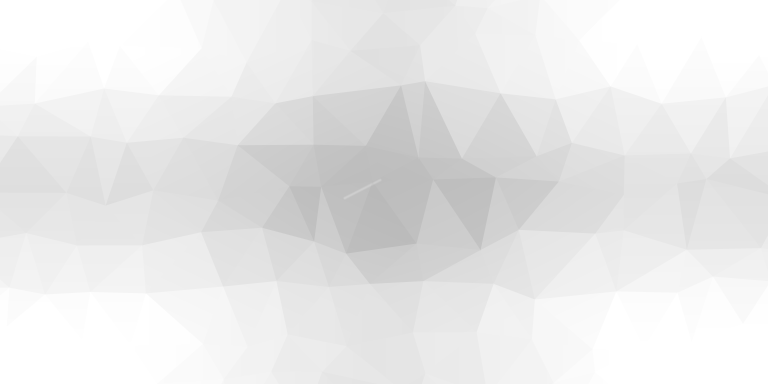
Reproduce this background procedurally as a WebGL 2 fragment shader.

```glsl
#version 300 es
precision highp float;
// Pale low-poly backdrop: a jittered, staggered lattice is split into triangles,
// each tinted by a soft cross of grey (level band + upright band + oval core).
// Triangles are blended by edge coverage, so every border is smooth.

uniform vec2 u_resolution;
out vec4 fragColor;

// Lengths are in canvas heights; the origin is the canvas centre.
const vec2  CELL         = vec2(0.145, 0.125); // lattice spacing
const float JITTER       = 0.31;               // vertex shift, in cells
const float BAND_Y       = 0.005;              // height of the level band
const float BAND_HALF    = 0.335;
const float BAND_DEPTH   = 0.135;
const float COLUMN_HALF  = 0.60;
const float COLUMN_DEPTH = 0.115;
const vec2  CORE_CENTRE  = vec2(0.05, 0.01);
const vec2  CORE_RADIUS  = vec2(0.56, 0.30);
const float CORE_DEPTH   = 0.038;
const float FACET_VARY   = 0.20;               // tint change between facets
const float FACET_SLOPE  = 0.20;               // gradient kept inside a facet
const vec2  SEAM_START   = vec2(-0.102, -0.016);
const vec2  SEAM_END     = vec2(-0.010, 0.031);
const float SEAM_LIGHT   = 0.06;
const vec3  PAPER        = vec3(1.0);

vec2 hash2(vec2 p) {
  vec3 q = fract(vec3(p.xyx) * vec3(0.1031, 0.1030, 0.0973));
  q += dot(q, q.yzx + 33.33);
  return fract((q.xx + q.yz) * q.zy);
}

// Jittered lattice vertex; odd rows move by half a cell.
vec2 vertex(vec2 id) {
  vec2 shift = (hash2(id + 57.0) - 0.5) * 2.0 * JITTER;
  return (id + vec2(0.5 * mod(id.y, 2.0), 0.0) + shift) * CELL;
}

// Grey depth of the cross at a point.
float depthAt(vec2 p) {
  float band   = max(0.0, 1.0 - abs(p.y - BAND_Y) / BAND_HALF);
  float column = max(0.0, 1.0 - abs(p.x) / COLUMN_HALF);
  float core   = 1.0 - smoothstep(0.3, 1.0, length((p - CORE_CENTRE) / CORE_RADIUS));
  return band * BAND_DEPTH + column * COLUMN_DEPTH + core * CORE_DEPTH;
}

// Signed distance to the line a-b, positive on its left.
float edgeSide(vec2 p, vec2 a, vec2 b) {
  vec2 e = normalize(b - a);
  return e.x * (p.y - a.y) - e.y * (p.x - a.x);
}

// Weighted depth and weight of one counter-clockwise triangle.
vec2 facet(vec2 p, vec2 a, vec2 b, vec2 c, float pixel) {
  float inside = min(edgeSide(p, a, b), min(edgeSide(p, b, c), edgeSide(p, c, a)));
  float weight = clamp(0.5 + inside / pixel, 0.0, 1.0);
  vec2 middle = (a + b + c) / 3.0;
  float vary = 1.0 + FACET_VARY * (hash2(floor(middle * 900.0) + 2000.0).x - 0.5);
  float depth = depthAt(mix(middle, p, FACET_SLOPE)) * vary;
  return vec2(depth, 1.0) * weight;
}

float segmentDistance(vec2 p, vec2 a, vec2 b) {
  vec2 ab = b - a;
  return length(p - a - ab * clamp(dot(p - a, ab) / dot(ab, ab), 0.0, 1.0));
}

void main() {
  vec2 p = (gl_FragCoord.xy - 0.5 * u_resolution) / u_resolution.y;
  float pixel = 1.0 / u_resolution.y;
  vec2 home = floor(p / CELL);

  // Gather the nearby quads, each cut along its shorter diagonal.
  vec2 total = vec2(0.0);
  for (int j = -1; j <= 1; j++) {
    for (int i = -2; i <= 1; i++) {
      vec2 id = home + vec2(i, j);
      vec2 a = vertex(id);
      vec2 b = vertex(id + vec2(1.0, 0.0));
      vec2 c = vertex(id + vec2(1.0, 1.0));
      vec2 d = vertex(id + vec2(0.0, 1.0));
      if (distance(a, c) < distance(b, d)) {
        total += facet(p, a, b, c, pixel) + facet(p, a, c, d, pixel);
      } else {
        total += facet(p, a, b, d, pixel) + facet(p, b, c, d, pixel);
      }
    }
  }
  float depth = total.y > 0.001 ? total.x / total.y : depthAt(p);

  // Thin light seam near the core.
  float seam = 1.0 - smoothstep(0.0, 0.003 + pixel, segmentDistance(p, SEAM_START, SEAM_END));
  fragColor = vec4(PAPER - depth + seam * SEAM_LIGHT, 1.0);
}
```
